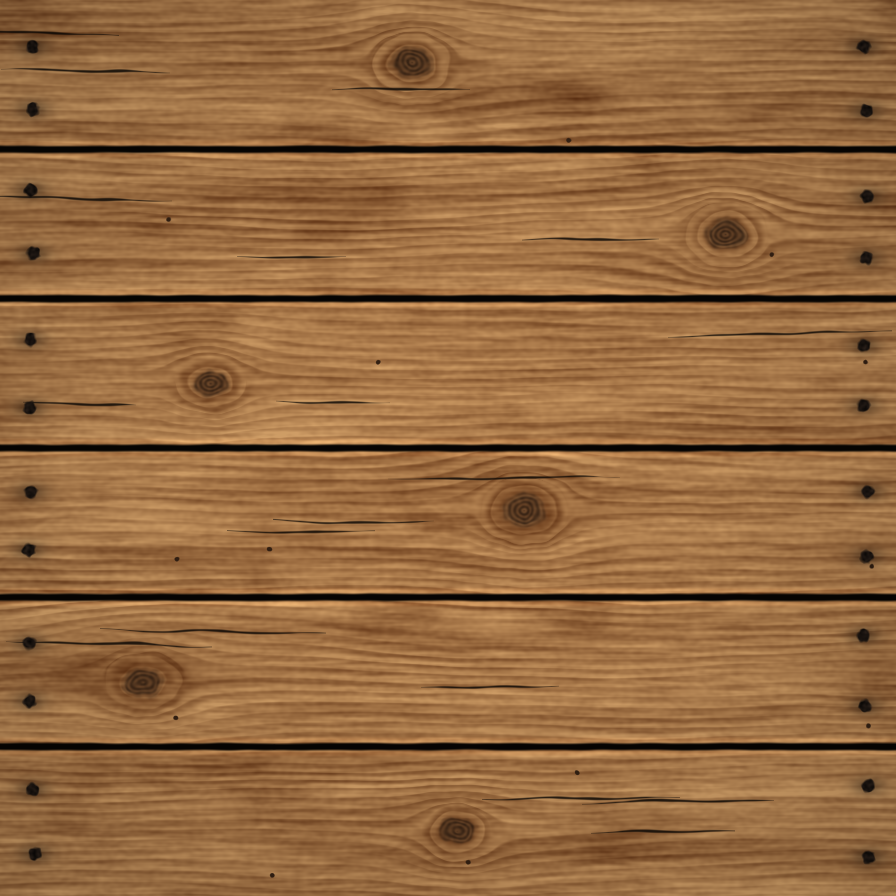
A Shadertoy shader for this texture:

```glsl
// Six weathered planks, stacked, each with one knot, four nails and a few cracks.
// Grain follows the stream function of a flow around the knot, closing into rings
// inside it; gradient noise adds fibres, stains and wear that differ per plank.

const float PLANKS = 6.0;
const float GAP_HALF = 0.0032;
const vec3 WOOD_DARK = vec3(0.47, 0.29, 0.15);
const vec3 WOOD_LIGHT = vec3(0.76, 0.57, 0.365);
const vec3 KNOT_DARK = vec3(0.19, 0.12, 0.07);
const vec3 KNOT_LIGHT = vec3(0.40, 0.26, 0.15);
const vec3 NAIL = vec3(0.10, 0.075, 0.06);
const vec3 GAP = vec3(0.025, 0.017, 0.01);

vec2 hash2(vec2 p) {
    vec3 q = fract(p.xyx * vec3(0.1031, 0.1030, 0.0973));
    q += dot(q, q.yzx + 33.33);
    return fract((q.xx + q.yz) * q.zy);
}

float corner(vec2 cell, vec2 offset) {
    return dot(hash2(cell) * 2.0 - 1.0, offset);
}

// Gradient noise, roughly -0.7 to 0.7
float noise(vec2 p) {
    vec2 i = floor(p), f = p - i, e = vec2(1, 0);
    vec2 u = f * f * f * (f * (f * 6.0 - 15.0) + 10.0);
    return mix(mix(corner(i, f), corner(i + e.xy, f - e.xy), u.x),
               mix(corner(i + e.yx, f - e.yx), corner(i + 1.0, f - 1.0), u.x), u.y);
}

float fbm(vec2 p) {
    float sum = 0.0, amp = 1.0;
    for (int i = 0; i < 4; i++) {
        sum += amp * noise(p);
        p = p * 2.03 + 17.7;
        amp *= 0.55;
    }
    return sum;
}

// Knots alternate between two drifting columns
vec2 knotCenter(float row) {
    float pair = floor(row / 2.0), odd = mod(row, 2.0);
    float x = 0.51 + 0.075 * pair * pair - 0.35 * odd;
    float y = 0.48 + 0.1 * cos(2.094 * (row - 2.0));
    return vec2(x, (row + y) / PLANKS);
}

// Height across the grain: rings inside the radius, bent streamlines outside
float grainHeight(vec2 d, float r, float radius) {
    return r < radius ? radius - r : d.y * (1.0 - radius * radius / (r * r));
}

// Brightness of the wood from growth rings, bands and fibres
float woodTone(vec2 p, float height) {
    float rings = height * 85.0 + 0.8 * noise(vec2(p.x * 3.0, height * 20.0));
    float f = fract(rings);
    float late = smoothstep(0.15, 0.8, f) * (1.0 - smoothstep(0.8, 1.0, f));
    late *= 1.0 - smoothstep(0.35, 0.9, fwidth(rings));
    float tone = 0.74 - late * (0.33 + 0.5 * noise(vec2(p.x * 3.0, height * 28.0)));
    tone += 0.55 * noise(vec2(p.x * 1.7, height * 32.0));
    tone += 0.40 * noise(vec2(p.x * 6.0, height * 110.0));
    tone += 0.42 * noise(vec2(p.x * 22.0, p.y * 260.0));
    tone += 0.20 * noise(p * vec2(110.0, 190.0));
    return tone - 0.4 * smoothstep(0.05, 0.75, fbm(p * vec2(5.0, 11.0)));
}

float crackMask(vec2 d, float halfLength, float slope, float aa) {
    float k = d.x / halfLength;
    float width = 0.0012 * (1.0 - k * k) + 0.0009 * noise(d.xx * vec2(35.0, 9.0) + slope * 99.0);
    float dist = abs(d.y - slope * d.x - 0.004 * noise(vec2(d.x * 16.0, slope * 300.0)));
    return (1.0 - smoothstep(width - aa, width + aa, dist)) * step(abs(k), 1.0);
}

void mainImage(out vec4 fragColor, in vec2 fragCoord) {
    vec2 uv = fragCoord / iResolution.xy;
    float aa = 1.0 / iResolution.y;
    float row = clamp(floor(uv.y * PLANKS), 0.0, PLANKS - 1.0);
    vec2 p = uv + vec2(row * 13.7, 0.0);

    // Wood grain around the knot
    vec2 d = uv - knotCenter(row);
    float r = length(d * vec2(0.75, 1.0)) + 0.004 * noise(p * 45.0);
    float core = mix(0.015, 0.020, hash2(vec2(row, 5.0)).x);
    float radius = core * 1.9;
    float height = grainHeight(d, r, radius);
    height += 0.018 * noise(p * vec2(2.6, 9.0)) + 0.003 * noise(p * vec2(11.0, 35.0));
    float tone = woodTone(p, height) - 0.4 * exp(-r * r / (radius * radius));
    vec3 color = mix(WOOD_DARK, WOOD_LIGHT, clamp(tone, -0.4, 1.12));

    // Knot core
    float rough = noise(p * 170.0) + 0.6 * sin(r * 1300.0 + 4.0 * noise(p * 60.0));
    float knot = 1.0 - smoothstep(core * 0.65, core * 1.15, r + 0.004 * noise(p * 110.0));
    color = mix(color, mix(KNOT_DARK, KNOT_LIGHT, clamp(0.45 + 0.5 * rough, 0.0, 1.0)), knot * 0.9);

    // Cracks along the plank
    for (int i = 0; i < 3; i++) {
        vec2 h = hash2(vec2(row + 3.0, float(i) * 7.0 + 2.0));
        vec2 center = vec2(h.x, (row + 0.2 + 0.6 * h.y) / PLANKS);
        float crack = crackMask(uv - center, 0.05 + 0.08 * h.y, (h.x - 0.5) * 0.07, aa);
        color = mix(color, GAP * 2.0, crack * 0.85);
    }

    // Sparse pits
    vec2 cell = floor(uv * 9.0), h = hash2(cell + 41.0);
    float pit = length(uv * 9.0 - cell - 0.2 - 0.6 * h) / 9.0 + 0.0015 * noise(p * 200.0);
    color = mix(color, KNOT_DARK, (1.0 - smoothstep(0.0015, 0.0035, pit)) * step(0.82, h.x));

    // Two nails at each end, with a stain along the grain
    for (int i = 0; i < 4; i++) {
        float right = float(i & 1), upper = float(i / 2);
        vec2 jitter = (hash2(vec2(row * 4.0 + float(i), 9.0)) - 0.5) * vec2(0.008, 0.08);
        vec2 nail = uv - vec2(mix(0.036, 0.967, right), (row + 0.28 + 0.44 * upper) / PLANKS) - jitter / vec2(1.0, PLANKS);
        float dist = length(nail) + 0.003 * noise(p * 160.0);
        color *= 1.0 - 0.35 * exp(-dot(nail * vec2(55.0, 95.0), nail * vec2(55.0, 95.0)));
        vec3 iron = NAIL * (1.0 + 1.1 * noise(p * 220.0));
        color = mix(color, iron, 1.0 - smoothstep(0.0065 - aa, 0.0075 + aa, dist));
    }

    // Seams with worn, lighter rims
    float seam = clamp(round(uv.y * PLANKS), 1.0, PLANKS - 1.0) / PLANKS;
    float edge = abs(uv.y - seam) - GAP_HALF + 0.0013 * noise(vec2(p.x * 28.0, seam * 50.0));
    color *= 1.0 + 0.16 * exp(-pow((edge - 0.004) / 0.003, 2.0));
    color = mix(GAP, color, smoothstep(-aa, aa + 0.0012, edge));

    // Darker towards the corners
    vec2 fromCenter = uv - 0.5;
    color *= 1.03 - 0.38 * dot(fromCenter, fromCenter);
    fragColor = vec4(clamp(color, 0.0, 1.0), 1.0);
}
```
